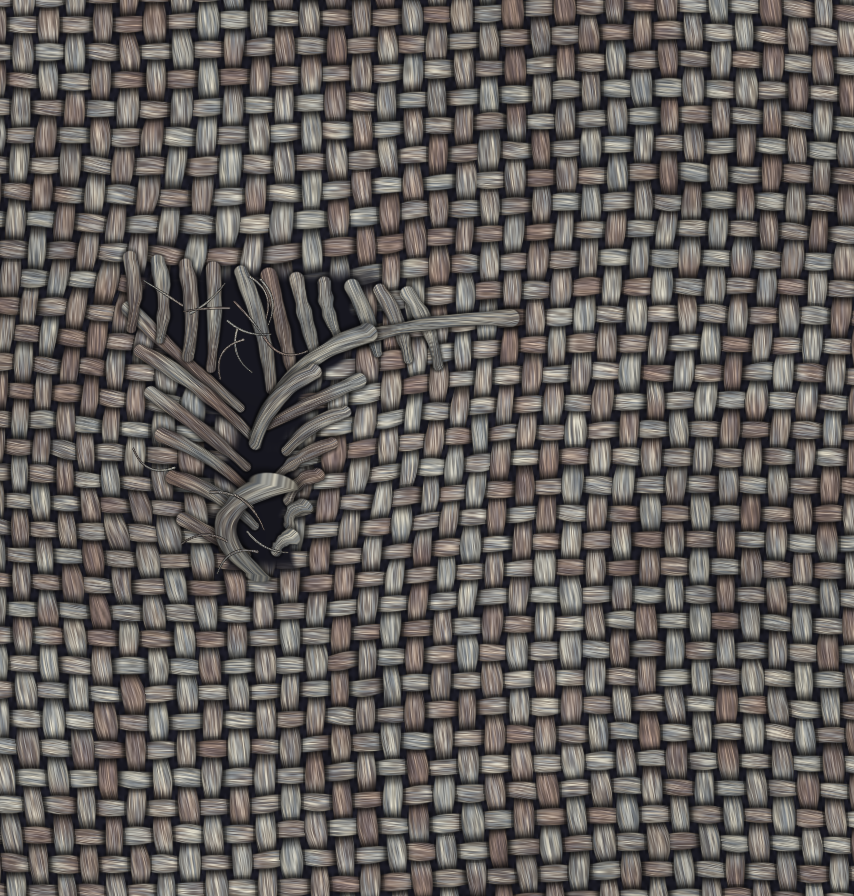
Write a Shadertoy shader that draws this texture.

```glsl
const vec3 GAP = vec3(0.10, 0.10, 0.135);

float hash(vec2 p) {
    vec3 q = fract(vec3(p.xyx) * 0.1031);
    q += dot(q, q.yzx + 33.33);
    return fract((q.x + q.y) * q.z);
}

float noise(vec2 p) {
    vec2 i = floor(p), f = fract(p);
    f = f * f * (3.0 - 2.0 * f);
    return mix(mix(hash(i), hash(i + vec2(1, 0)), f.x),
               mix(hash(i + vec2(0, 1)), hash(i + 1.0), f.x), f.y);
}

// Yarn colour: across runs -1..1, along is in thread pitches
vec3 yarn(float across, float along, float seed) {
    float tone = noise(vec2(along * 0.6, seed * 7.3));
    float twist = across * 3.0 + along * 0.9;
    float fibre = noise(vec2(twist * 1.6 + seed * 17.0, along * 1.3));
    float fine = noise(vec2(twist * 3.5 + seed * 31.0, along * 2.5 + 40.0));
    vec3 brown = mix(vec3(0.36, 0.31, 0.31), vec3(0.53, 0.45, 0.40), fibre);
    vec3 grey = mix(vec3(0.39, 0.41, 0.43), vec3(0.68, 0.66, 0.60), fibre);
    float greyness = smoothstep(0.2, 0.8, tone * 0.6 + hash(vec2(seed, 3.0)) * 0.25 + fine * 0.25);
    vec3 c = mix(brown, grey, greyness) * (0.78 + 0.44 * fine);
    return c * (0.5 + 0.58 * sqrt(max(0.0, 1.0 - across * across)));
}

// Lay one woven thread over c, with a soft shadow beside it
void layThread(inout vec3 c, float d, float halfWidth, float along, float seed, float height, float aa) {
    float r = abs(d) / halfWidth;
    float shadow = smoothstep(1.0, 1.6, r);
    c *= mix(1.0, mix(0.6, 1.0, shadow), smoothstep(0.0, 0.5, height));
    vec3 thread = yarn(d / halfWidth, along, seed) * mix(0.5, 1.08, smoothstep(-0.6, 0.65, height));
    c = mix(c, thread, 1.0 - smoothstep(halfWidth - aa, halfWidth + aa, abs(d)));
}

vec3 weave(vec2 g, float aa) {
    vec2 id = floor(g), f = g - id - 0.5;
    float side = mod(id.x + id.y, 2.0) < 0.5 ? 1.0 : -1.0;
    vec2 height = vec2(side, -side) * cos(3.14159 * f.yx);
    vec2 seed = vec2(id.x + 5.0, id.y + 105.0);
    vec2 shift = 0.16 * (vec2(noise(vec2(g.y * 0.7, seed.x * 5.1)), noise(vec2(g.x * 0.7, seed.y * 5.1))) - 0.5);
    vec2 halfWidth = vec2(0.31, 0.245) + vec2(0.11, 0.08) *
        vec2(noise(vec2(g.y * 0.8, seed.x * 9.7)), noise(vec2(g.x * 0.8, seed.y * 9.7)));
    halfWidth *= 1.0 + 0.1 * height;
    vec2 d = f - shift;
    vec3 c = GAP * (0.8 + 0.4 * noise(g * 5.0));
    if (side < 0.0) layThread(c, d.x, halfWidth.x, g.y, seed.x, height.x, aa);
    layThread(c, d.y, halfWidth.y, g.x, seed.y, height.y, aa);
    if (side > 0.0) layThread(c, d.x, halfWidth.x, g.y, seed.x, height.x, aa);
    return c;
}

// Loose strand from a to b, bowed sideways by bend
void strand(inout vec3 c, vec2 p, vec2 a, vec2 b, float bend, float w, float seed) {
    float len = length(b - a), px = 1.0 / iResolution.y;
    vec2 u = (b - a) / len, q = p - a;
    float s = dot(q, u) / len, t = clamp(s, 0.0, 1.0);
    float n = dot(q, vec2(-u.y, u.x)) - bend * 4.0 * t * (1.0 - t);
    float slope = bend * 4.0 * (1.0 - 2.0 * t) / len;
    n /= sqrt(1.0 + slope * slope);
    w *= 1.0 - 0.35 * t * t + 0.3 * (noise(vec2(t * 7.0, seed)) - 0.5);
    float d = length(vec2((s - t) * len, n));
    c *= mix(0.5, 1.0, smoothstep(w * 0.9, w * 1.7, d));
    vec3 thread = yarn(clamp(n / w, -1.0, 1.0), t * len * 32.0, seed) * (0.95 - 0.2 * t);
    c = mix(c, thread, 1.0 - smoothstep(w - px, w + px, d));
}

void mainImage(out vec4 fragColor, in vec2 fragCoord) {
    vec2 p = fragCoord / iResolution.y;
    float aspect = iResolution.x / iResolution.y;

    // Uneven cloth, sagging around the tear
    vec2 r = p - vec2(0.28, 0.54);
    float pull = exp(-dot(r * r, vec2(30.0, 32.0)));
    vec2 q = p + 0.010 * (vec2(noise(p * 4.0), noise(p * 4.0 + 20.0)) - 0.5);
    q += vec2(0.012 * sin(p.y * 5.0), 0.010 * sin(p.x * 5.0 + 1.0));
    q += pull * vec2(-0.35 * r.x, 0.026);
    vec3 c = weave(q * vec2(33.0 / aspect, 32.0), 32.0 / iResolution.y);

    // Torn opening, wide at the top and narrow below
    float opening = mix(0.035, 0.135, smoothstep(0.50, 0.68, p.y));
    float edge = abs(p.x - 0.285) - opening + 0.045 * (noise(p * 38.0) - 0.5);
    edge = max(edge, max(p.y - 0.695, 0.365 - p.y));
    c = mix(GAP * 0.85, c, smoothstep(-0.012, 0.012, edge));

    // Frayed ends on the left and right
    for (int i = 0; i < 6; i++) {
        float k = float(i), h = hash(vec2(k, 8.0));
        strand(c, p, vec2(0.145 + 0.012 * k, 0.655 - 0.047 * k),
               vec2(0.265 + 0.02 * h, 0.545 - 0.033 * k), 0.012 * (h - 0.3), 0.0085, 200.0 + k);
        strand(c, p, vec2(0.40 - 0.015 * k, 0.575 - 0.035 * k),
               vec2(0.295 + 0.03 * h, 0.525 - 0.028 * k), -0.008 * h, 0.008, 220.0 + k);
    }
    // Cut ends hanging from the upper rim
    for (int i = 0; i < 11; i++) {
        float k = float(i), h = hash(vec2(k, 2.0));
        vec2 a = vec2(0.145 + 0.031 * k, 0.712 - 0.004 * k);
        float drop = 0.045 + 0.035 * h + 0.05 * exp(-pow((a.x - 0.27) * 14.0, 2.0));
        strand(c, p, a, a + vec2(0.022 * h - 0.03 * step(k, 3.0) + 0.012, -drop),
               0.012 * (h - 0.5), 0.0085, 240.0 + k);
    }
    // Long pulled yarns and the curled end
    strand(c, p, vec2(0.57, 0.645), vec2(0.36, 0.608), -0.010, 0.0085, 260.0);
    strand(c, p, vec2(0.41, 0.628), vec2(0.285, 0.515), -0.020, 0.010, 261.0);
    strand(c, p, vec2(0.35, 0.585), vec2(0.285, 0.505), -0.012, 0.009, 262.0);
    strand(c, p, vec2(0.305, 0.458), vec2(0.288, 0.358), -0.045, 0.012, 263.0);

    // Fine stray hairs
    for (int i = 0; i < 16; i++) {
        float k = float(i), h = hash(vec2(k, 4.0)), m = hash(vec2(k, 5.0));
        vec2 a = vec2(0.19 + 0.12 * h, i < 10 ? 0.62 + 0.08 * m : 0.38 + 0.1 * m);
        float turn = 6.28 * hash(vec2(k, 6.0));
        strand(c, p, a, a + 0.05 * vec2(cos(turn), sin(turn)), 0.025 * (m - 0.5), 0.0013, 280.0 + k);
    }

    c *= 0.93 + 0.14 * noise(p * 5.0 + 9.0);
    fragColor = vec4(c, 1.0);
}
```
